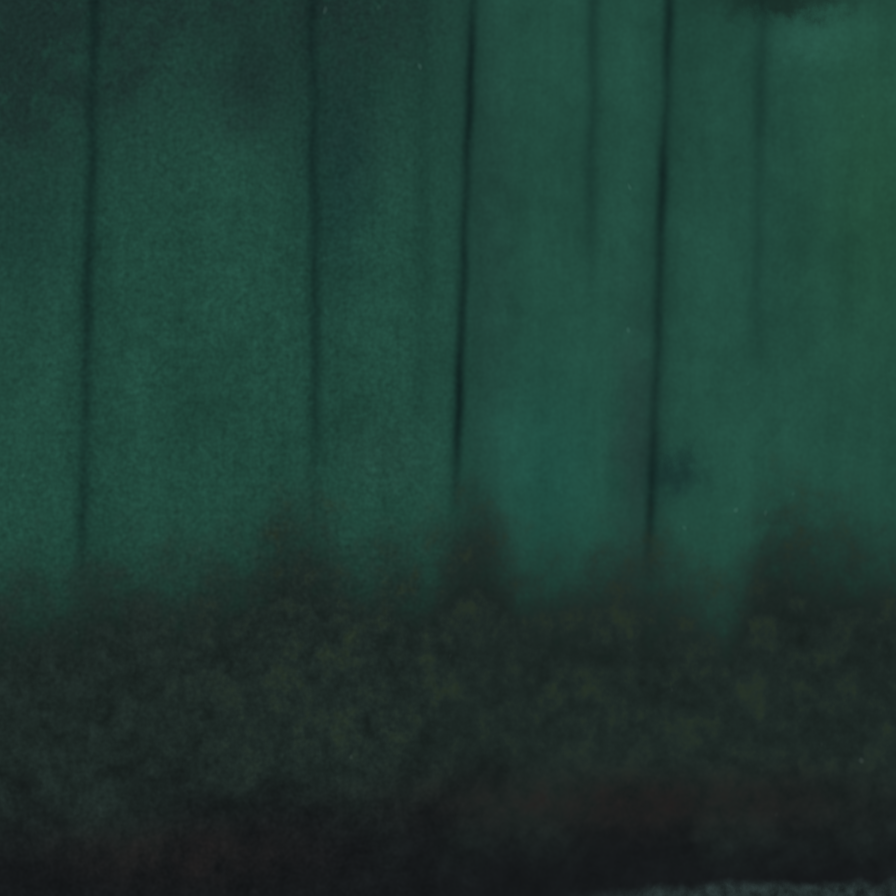
Give the GLSL for this texture, as a WebGL 2 fragment shader.

```glsl
#version 300 es
precision highp float;
// Weathered green panels with dark vertical seams above a mossy, sooty base.
// Layers: soft stains on a green wall, worn tapering seams, a ragged moss line
// with mottling, then a nearly black foot with brown stains and a pale sill.
uniform vec2 u_resolution;
out vec4 fragColor;

const vec3 WALL = vec3(.138, .302, .252);
const vec3 GRIME = vec3(.110, .182, .172);
const vec3 SEAM = vec3(.060, .130, .125);
const vec3 MOSS = vec3(.118, .163, .150);
const vec3 OLIVE = vec3(.150, .195, .135);
const vec3 SOOT = vec3(.084, .093, .102);
const vec3 RUST = vec3(.140, .122, .120);
const vec3 SILL = vec3(.165, .220, .215);
const float GRAIN = .055;
const float SPECKLE = .10;

// Seams: top x, x at mid height, lower end, strength
const vec4 SEAMS[7] = vec4[7](
  vec4(.106, .094, .38, .58), vec4(.349, .352, .47, .66),
  vec4(.528, .510, .47, .86), vec4(.747, .729, .36, .76),
  vec4(.662, .656, .72, .42), vec4(.850, .843, .62, .36),
  vec4(.474, .468, .50, .16));

// Height of the moss line at even steps from left to right
const float MOSS_TOP[16] = float[16](.35, .36, .375, .36, .39, .425, .38, .385,
  .435, .37, .375, .375, .335, .425, .41, .39);

// Stains: centre, radii; each has a colour shift below
const vec4 STAINS[12] = vec4[12](
  vec4(.28, .91, .035, .05), vec4(.38, .82, .035, .12),
  vec4(.90, .955, .05, .025), vec4(.88, 1.0, .08, .018),
  vec4(.98, .79, .07, .18), vec4(.545, .70, .028, .30),
  vec4(.61, .47, .07, .12), vec4(.755, .47, .028, .025),
  vec4(.71, .50, .022, .14), vec4(.02, .74, .08, .07),
  vec4(.25, .83, .05, .05), vec4(.43, .49, .05, .04));
const vec3 SHIFTS[12] = vec3[12](
  vec3(-.01, -.06, -.035), vec3(-.022, -.05, -.025),
  vec3(.015, .025, .025), vec3(-.035, -.11, -.085),
  vec3(.004, .008, -.015), vec3(-.005, -.03, -.018),
  vec3(-.005, .018, .022), vec3(-.030, -.075, -.045),
  vec3(.012, -.030, -.010), vec3(-.015, -.03, -.02),
  vec3(.010, .025, .018), vec3(.012, .005, .008));

vec2 hash2(vec2 p) {
  vec3 q = fract(p.xyx * vec3(.1031, .1030, .0973));
  q += dot(q, q.yzx + 33.33);
  return fract((q.xx + q.yz) * q.zy);
}

float gradientNoise(vec2 p) {
  vec2 i = floor(p), f = p - i, e = vec2(1, 0);
  vec2 w = f * f * f * (f * (f * 6. - 15.) + 10.);
  float a = dot(hash2(i) * 2. - 1., f);
  float b = dot(hash2(i + e) * 2. - 1., f - e);
  float c = dot(hash2(i + e.yx) * 2. - 1., f - e.yx);
  float d = dot(hash2(i + 1.) * 2. - 1., f - 1.);
  return mix(mix(a, b, w.x), mix(c, d, w.x), w.y);
}

float fbm(vec2 p) {
  float sum = 0., gain = 1.;
  for (int i = 0; i < 5; i++) {
    sum += gain * gradientNoise(p);
    p = mat2(1.6, 1.2, -1.2, 1.6) * p + 17.3;
    gain *= .55;
  }
  return sum;
}

float mossLine(float x) {
  float s = clamp(x, 0., .9999) * 15.;
  int i = int(s);
  return mix(MOSS_TOP[i], MOSS_TOP[i + 1], smoothstep(0., 1., fract(s)));
}

void main() {
  vec2 uv = gl_FragCoord.xy / u_resolution;
  float cloud = fbm(uv * 7. + 3.), mottle = fbm(uv * 24. + 41.);
  float speckle = fbm(uv * vec2(62., 54.) + 23.);
  float roughSide = 1. - smoothstep(.40, .58, uv.x);
  float grain = gradientNoise(uv * 150.) + .6 * gradientNoise(uv * 230. + 9.);

  // Wall: vertical streaks, blotches, stains and a dirty upper left
  vec3 col = WALL * (1. + .09 * fbm(uv * vec2(22., 2.5)) + .09 * cloud + .05 * mottle);
  col *= mix(1., .96, roughSide);
  for (int i = 0; i < 12; i++) {
    vec2 d = (uv - STAINS[i].xy + .02 * vec2(mottle, speckle)) / STAINS[i].zw;
    col += SHIFTS[i] * exp(-dot(d, d));
  }
  float dirt = smoothstep(.72, 1.04, uv.y + .10 * cloud) * roughSide;
  dirt += .40 * smoothstep(.10, .04, uv.x) * smoothstep(.5, .9, uv.y);
  col = mix(col, GRIME, clamp(dirt * (.72 + .5 * mottle + .5 * speckle), 0., .9));

  // Seams: strong ones are narrow, weak ones broad; wear breaks them up
  for (int i = 0; i < 7; i++) {
    vec4 s = SEAMS[i];
    float x = mix(s.y, s.x, uv.y * 2. - 1.) + .004 * gradientNoise(vec2(uv.y * 14., i));
    float d = abs(uv.x - x), width = mix(.011, .0048, s.w);
    float wear = .85 + .8 * gradientNoise(vec2(uv.y * 9., float(i) + .5)) + .35 * speckle;
    float shade = .62 * exp(-d * d / (width * width)) * wear + .30 * exp(-d / .016);
    float fade = smoothstep(s.z - .09, s.z + .08, uv.y);
    col = mix(col, SEAM, clamp(s.w * shade * fade, 0., 1.));
  }

  // Moss: ragged upper edge, olive flecks, darkening toward the foot
  float depth = mossLine(uv.x) - uv.y + .045 * cloud + .055 * mottle + .03 * speckle;
  vec3 moss = MOSS * (1. + .14 * cloud + .20 * mottle + .12 * speckle);
  float flecks = smoothstep(.0, .7, .6 * mottle + .6 * speckle + .2 * cloud);
  float mossy = smoothstep(.08, .20, uv.y) * smoothstep(.10, .32, uv.x);
  moss = mix(moss, OLIVE, .65 * flecks * mossy);
  col = mix(col, moss, smoothstep(-.07, .085, depth));

  // Foot: soot with two brown stains
  float soot = smoothstep(.16, .015, uv.y + .07 * cloud + .02 * mottle);
  col = mix(col, SOOT * (1. + .15 * mottle), .90 * soot);
  vec2 right = (uv - vec2(.72, .105)) / vec2(.24, .032);
  vec2 left = (uv - vec2(.20, .045)) / vec2(.14, .035);
  float rust = exp(-dot(right, right)) + .8 * exp(-dot(left, left));
  col = mix(col, RUST, clamp(rust * (.50 + .6 * mottle + .4 * speckle), 0., .8));

  // Grain, sparse pale specks and the broken sill at lower right
  col *= 1. + GRAIN * grain * mix(1., 2.8, roughSide);
  col *= 1. + SPECKLE * speckle * mix(.45, 1., roughSide);
  float speck = smoothstep(.50, .75, gradientNoise(uv * vec2(65., 50.) + 7.));
  col += .10 * speck * smoothstep(.02, .15, uv.y);
  float sillTop = .014 * smoothstep(.58, .88, uv.x) + .008 * mottle;
  float sill = smoothstep(.007, -.007, uv.y - sillTop) * smoothstep(.60, .74, uv.x);
  col = mix(col, SILL * (1. + .6 * speckle), .75 * sill);
  fragColor = vec4(clamp(col, 0., 1.), 1.);
}
```
